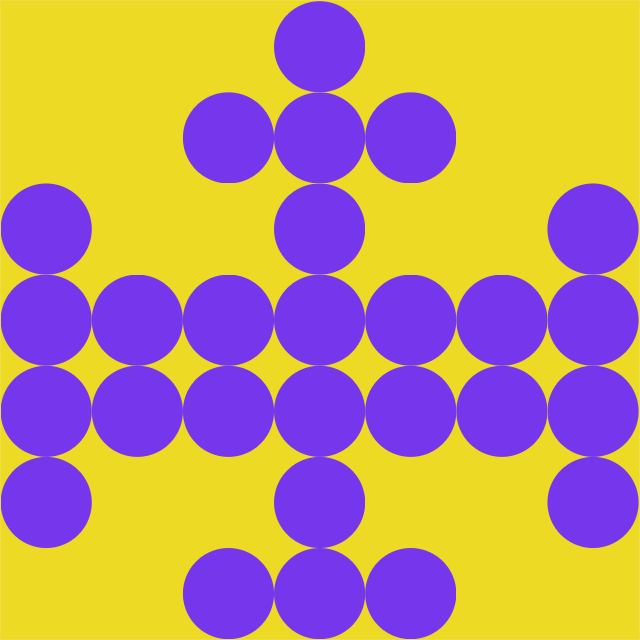
A WebGL 1 fragment shader for this pattern:

```glsl
precision highp float;
// Touching violet discs on a yellow square, set on a mirrored seven by seven grid.

#define YELLOW vec3(0.93, 0.855, 0.145)
#define VIOLET vec3(0.46, 0.21, 0.925)
#define PALE_RIM vec3(0.93, 0.87, 0.34)
#define GRID_CENTRE vec2(0.4994, 0.4997)
#define PITCH 0.1424
#define RADIUS 0.0712
#define RIM_WIDTH 0.0012

uniform vec2 u_resolution;

// 1 where a cell holds a disc; cells count from the grid centre, -3 to 3.
float hasDisc(vec2 cell) {
  float column = abs(cell.x);
  float tier = abs(cell.y + 0.5);  // rows mirror about the double bar
  if (column > 3.5 || cell.y > 3.5 || cell.y < -3.5) return 0.0;
  if (tier < 1.0) return 1.0;                                      // full bar
  if (tier < 2.0) return (column < 0.5 || column > 2.5) ? 1.0 : 0.0; // stem, ends
  if (tier < 3.0) return column < 1.5 ? 1.0 : 0.0;                 // trio
  return column < 0.5 ? 1.0 : 0.0;                                 // tip
}

void main() {
  vec2 uv = gl_FragCoord.xy / u_resolution;
  float pixel = 1.0 / min(u_resolution.x, u_resolution.y);

  // Nearest disc of the grid
  vec2 grid = (uv - GRID_CENTRE) / PITCH;
  vec2 cell = floor(grid + 0.5);
  float edge = length(grid - cell) * PITCH - RADIUS;
  float disc = hasDisc(cell) * clamp(0.5 - edge / pixel, 0.0, 1.0);

  // Thin pale rim around the canvas
  vec2 inset = min(uv, 1.0 - uv);
  float rim = clamp(0.5 + (RIM_WIDTH - min(inset.x, inset.y)) / pixel, 0.0, 1.0);

  vec3 colour = mix(YELLOW, PALE_RIM, rim);
  gl_FragColor = vec4(mix(colour, VIOLET, disc), 1.0);
}
```
